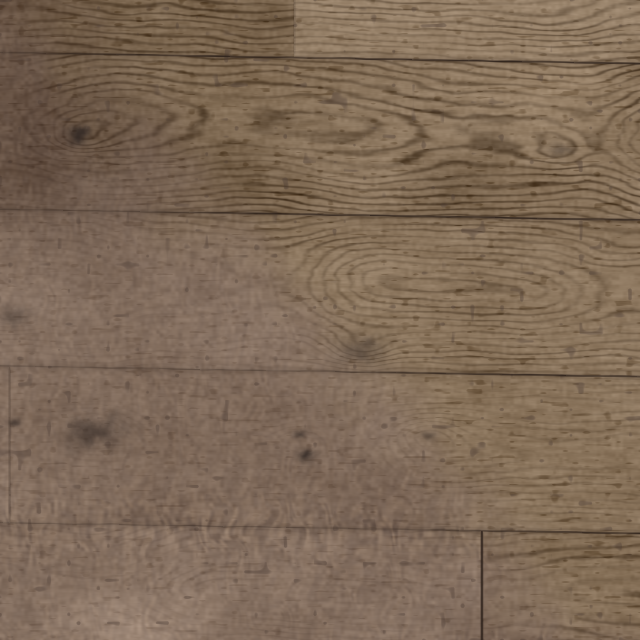
This texture is drawn by a Shadertoy shader. Its source:

```glsl
// Worn oak floor: long, slightly tilted planks with ring grain, knots, stains and scuffing.

float hash(vec2 p) {
    vec3 q = fract(p.xyx * vec3(0.1031, 0.1030, 0.0973));
    q += dot(q, q.yzx + 33.33);
    return fract((q.x + q.y) * q.z);
}

float noise(vec2 p) {
    vec2 i = floor(p), f = fract(p);
    f = f * f * (3.0 - 2.0 * f);
    return mix(mix(hash(i), hash(i + vec2(1, 0)), f.x),
               mix(hash(i + vec2(0, 1)), hash(i + vec2(1, 1)), f.x), f.y);
}

float fbm(vec2 p) {
    float sum = 0.0, amp = 0.53;
    for (int i = 0; i < 4; i++) {
        sum += amp * noise(p);
        p = p * 2.03 + 17.3;
        amp *= 0.5;
    }
    return sum;
}

// Antialiased line of the given half width
float line(float dist, float halfWidth) {
    float px = 1.0 / iResolution.y;
    return 1.0 - smoothstep(halfWidth - px, halfWidth + px, abs(dist));
}

// Per plank row, bottom to top: joint position, joint darkness, grain strength
const vec3 rows[5] = vec3[5](
    vec3(0.753, 1.0, 0.75), vec3(0.015, 0.3, 0.35), vec3(-1.0, 0.0, 0.65),
    vec3(-1.0, 0.0, 1.0), vec3(0.46, 0.2, 0.8));

// Knots: centre, radius, darkness
const vec4 knots[9] = vec4[9](
    vec4(0.122, 0.787, 0.014, 1.0), vec4(0.875, 0.766, 0.014, 0.45),
    vec4(0.565, 0.452, 0.028, 0.5), vec4(0.150, 0.325, 0.034, 0.65),
    vec4(0.477, 0.288, 0.010, 0.95), vec4(0.469, 0.320, 0.008, 0.7),
    vec4(0.015, 0.508, 0.020, 0.45), vec4(0.670, 0.320, 0.009, 0.5),
    vec4(0.022, 0.340, 0.007, 0.7));

// Soft stains and bleached patches: centre, radius, brightness change
const vec4 stains[8] = vec4[8](
    vec4(0.08, 0.76, 0.16, -0.12), vec4(0.38, 0.73, 0.08, -0.08),
    vec4(0.71, 0.71, 0.06, -0.08), vec4(0.43, 0.97, 0.04, -0.07),
    vec4(0.85, 0.86, 0.09, 0.07), vec4(0.20, 0.02, 0.09, 0.09),
    vec4(0.10, 1.00, 0.18, -0.08), vec4(0.73, 0.02, 0.04, -0.06));

void mainImage(out vec4 fragColor, in vec2 fragCoord) {
    vec2 p = fragCoord / iResolution.xy;

    // Plank layout
    float across = (p.y + 0.017 * p.x + 0.0008 * (noise(p * 40.0) - 0.5) - 0.1835) / 0.2448;
    float row = floor(across);
    float local = fract(across);
    vec3 plank = rows[clamp(int(row) + 1, 0, 4)];
    float board = row * 2.0 + step(plank.x, p.x) + 5.0;

    // Scuffed area toward the lower left
    float wear = smoothstep(0.12, -0.12,
        p.x - 0.92 + 0.9 * p.y + 0.22 * (fbm(p * 8.0) - 0.5));

    // Knots darken the wood and bend the rings around them
    float knotDark = 0.0, bend = 0.0;
    vec2 ragged = vec2(fbm(p * 45.0), fbm(p * 45.0 + 31.0)) - 0.5;
    for (int i = 0; i < 9; i++) {
        vec4 k = knots[i];
        vec2 d = p - k.xy;
        float r = length((d + ragged * k.z * 1.5) * vec2(0.75, 1.1)) / k.z;
        knotDark = max(knotDark, k.w * exp(-r * r * 1.3));
        bend += 0.025 * exp(-dot(d * vec2(0.55, 1.0), d * vec2(0.55, 1.0)) * 1400.0);
    }

    // Cathedral grain: slanted cut through growth rings
    float offset = (local - 0.56) * 0.245 + 0.03 * (noise(vec2(p.x * 3.0, board * 7.0)) - 0.5);
    float depth = 0.085 * noise(vec2(p.x * 5.5 + board * 3.7, board));
    float rings = length(vec2(offset, depth)) - bend
        + 0.022 * (fbm(p * vec2(7.0, 26.0) + board * 9.0) - 0.5);
    float ringLine = pow(0.5 + 0.5 * sin(rings * 600.0), 3.0);
    ringLine *= 0.25 + 1.1 * noise(p * vec2(9.0, 45.0) + board);
    float grain = plank.z * mix(1.0, 0.22, wear);

    // Base tone
    vec3 color = mix(vec3(0.555, 0.470, 0.375), vec3(0.528, 0.445, 0.385), wear);
    color += 0.03 * (hash(vec2(board, 4.0)) - 0.5);
    color += 0.03 * step(3.0, row) * step(plank.x, p.x);
    color += 0.09 * (fbm(p * vec2(5.0, 9.0) + board) - 0.5);
    for (int i = 0; i < 8; i++) {
        vec2 d = (p - stains[i].xy) * vec2(0.8, 1.2) + 0.05 * (fbm(p * 13.0) - 0.5);
        color += stains[i].w * exp(-dot(d, d) / (stains[i].z * stains[i].z))
            * vec3(1.0, 0.96, 0.90);
    }

    // Rings, fibres and pores
    color -= vec3(0.17, 0.16, 0.145) * ringLine * grain;
    color += 0.10 * (fbm(p * vec2(28.0, 190.0) + board * 5.0) - 0.5) * mix(1.0, 0.45, wear);
    float pores = smoothstep(0.76, 0.95, noise(p * vec2(60.0, 210.0) + board * 13.0));
    color -= 0.09 * pores * mix(1.0, 0.5, wear);

    // Upright scuff flecks, strongest low down and beside the seams
    float edge = exp(-7.0 * min(local, 1.0 - local));
    float fleck = noise(p * vec2(150.0, 65.0) + 3.0 * noise(p * 30.0)) - 0.5;
    float scuff = wear * (0.35 + edge * smoothstep(0.5, 0.1, p.y));
    color += vec3(0.13, 0.115, 0.09) * fleck * scuff;
    color += 0.05 * (noise(p * 170.0) - 0.5);

    // Knots and scattered dents
    color = mix(color, vec3(0.19, 0.155, 0.14), knotDark * 0.85);
    float dents = smoothstep(0.87, 0.97, noise(p * vec2(65.0, 75.0) + 50.0));
    color = mix(color, vec3(0.30, 0.24, 0.21), dents * 0.4);

    // Seams between rows and joints between boards
    float seamDist = (across - floor(across + 0.5)) * 0.2448;
    float seamDark = mix(0.85, 0.38, wear) * (0.65 + 0.45 * noise(vec2(p.x * 35.0, row)));
    float seam = line(seamDist, 0.0016) * seamDark;
    seam = max(seam, 0.22 * exp(-abs(seamDist) * 230.0));
    float joint = line(p.x - plank.x, 0.0018) * plank.y * 0.85;
    color = mix(color, vec3(0.17, 0.125, 0.10), max(seam, joint));

    fragColor = vec4(clamp(color, 0.0, 1.0), 1.0);
}
```
